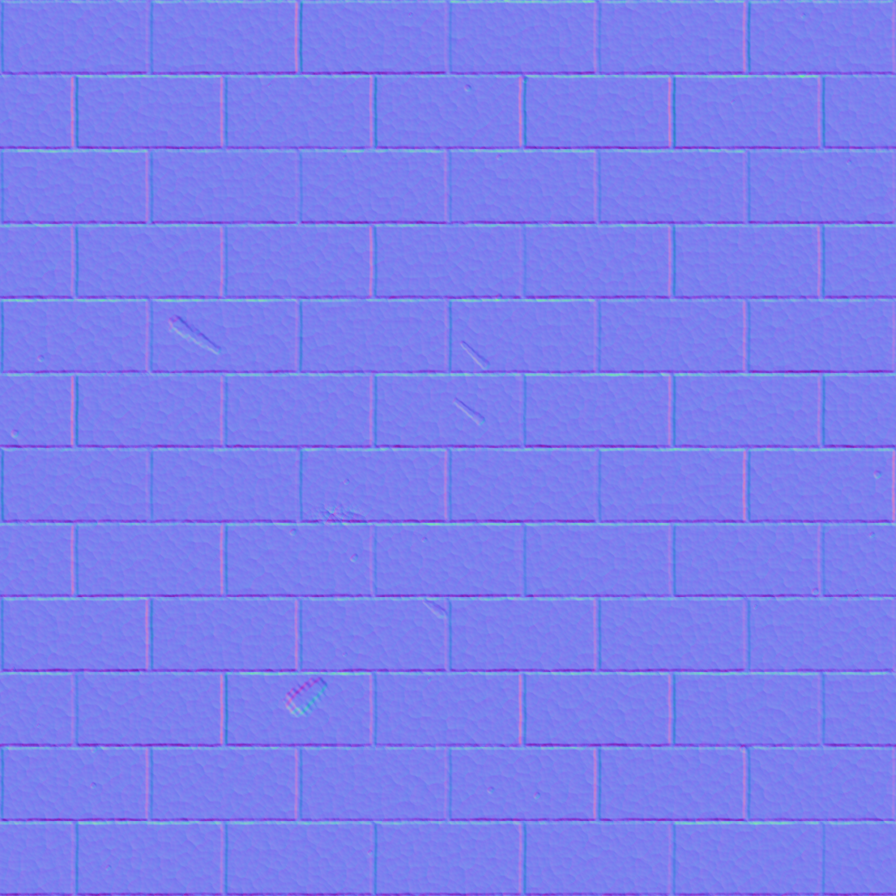
Reproduce this texture map procedurally as a three.js fragment shader.

```glsl
// Tangent-space normal map of a running-bond block wall with worn joints, grain and gouges.
varying vec2 vUv;

const vec2  GRID         = vec2(6.0, 12.0);          // blocks across and up
const vec3  FLAT_COLOR   = vec3(0.487, 0.502, 0.938);
const vec2  EDGE_INSET   = vec2(0.0027, 0.0019);     // block edge to joint centre
const vec2  EDGE_WIDTH   = vec2(0.0030, 0.0029);     // half width of the bevel line
const vec2  EDGE_SLOPE   = vec2(0.30, 0.33);
const float EDGE_WOBBLE  = 0.0005;
const float SLOPE_SHADE  = 1.7;                      // loss of blue on steep slopes
const float GRAIN_COARSE = 96.0;
const float GRAIN_FINE   = 210.0;
const float GRAIN_SLOPE  = 0.024;
const float PIT_CELLS    = 14.0;
const float PIT_CHANCE   = 0.16;
const float GOUGE_DEPTH  = 0.075;                    // depth relative to radius
const float SAMPLE_STEP  = 0.0012;

float hash(vec2 p) {
  return fract(sin(dot(p, vec2(127.1, 311.7))) * 43758.55);
}

vec2 hash2(vec2 p) {
  return vec2(hash(p), hash(p + 37.3));
}

// Squared distance to the nearest feature point, tiling over the canvas
float cellular(vec2 uv, float cells) {
  vec2 p = uv * cells, cell = floor(p), f = p - cell;
  float nearest = 2.0;
  for (int y = -1; y <= 1; y++)
    for (int x = -1; x <= 1; x++) {
      vec2 o = vec2(float(x), float(y));
      vec2 d = o + hash2(mod(cell + o, cells)) - f;
      nearest = min(nearest, dot(d, d));
    }
  return nearest;
}

float ripple(float t, float phase) {
  return 0.5 * sin(t * 75.4 + phase) + 0.3 * sin(t * 188.5 + phase * 2.3)
       + 0.2 * sin(t * 427.3 + phase * 4.1);
}

float line(float d, float halfWidth) {
  return 1.0 - smoothstep(0.0, halfWidth, abs(d));
}

// Tapered hollow from a (radius.x) to b (radius.y)
float gouge(vec2 p, vec2 a, vec2 b, vec2 radius) {
  vec2 ab = b - a;
  float t = clamp(dot(p - a, ab) / dot(ab, ab), 0.0, 1.0);
  float r = mix(radius.x, radius.y, t);
  float d = length(p - a - ab * t) + 0.12 * r * sin(p.x * 620.0) * sin(p.y * 540.0);
  return GOUGE_DEPTH * r * (1.0 - smoothstep(0.25 * r, r, d));
}

float pits(vec2 uv) {
  vec2 cell = floor(uv * PIT_CELLS);
  vec2 center = (cell + mix(vec2(0.2), vec2(0.8), hash2(cell + 5.7))) / PIT_CELLS;
  float r = mix(0.002, 0.005, hash(cell + 2.9));
  return step(hash(cell + 8.1), PIT_CHANCE) * gouge(uv, center, center + 0.001, vec2(r));
}

float surfaceHeight(vec2 uv, float roughness) {
  float grain = cellular(uv, GRAIN_COARSE) / GRAIN_COARSE
              + cellular(uv, GRAIN_FINE) / GRAIN_FINE;
  float wear = pits(uv);
  wear += gouge(uv, vec2(0.197, 0.638), vec2(0.243, 0.609), vec2(0.011, 0.005));
  wear += gouge(uv, vec2(0.517, 0.616), vec2(0.542, 0.592), vec2(0.004, 0.006));
  wear += gouge(uv, vec2(0.509, 0.552), vec2(0.536, 0.531), vec2(0.004, 0.006));
  wear += gouge(uv, vec2(0.334, 0.217), vec2(0.354, 0.233), vec2(0.018, 0.013));
  wear += gouge(uv, vec2(0.475, 0.329), vec2(0.494, 0.315), vec2(0.004, 0.007));
  return GRAIN_SLOPE * roughness * grain - wear;
}

void main() {
  // Block cell: even rows are shifted by half a block
  float row = floor(vUv.y * GRID.y);
  vec2 q = vec2(vUv.x * GRID.x + 0.5 * mod(row + 1.0, 2.0), vUv.y * GRID.y);
  vec2 id = vec2(mod(floor(q.x), GRID.x), row);
  vec2 nextId = vec2(mod(id.x + 1.0, GRID.x), row);
  vec2 low = fract(q) / GRID, high = (1.0 - fract(q)) / GRID;
  vec2 border = min(low, high);

  // Bevels: each edge has its own strength and a wavering line
  vec2 waver = EDGE_WOBBLE * vec2(ripple(vUv.y, row), ripple(vUv.x, row * 1.7));
  vec2 lowLine = low - EDGE_INSET + waver;
  vec2 highLine = high - EDGE_INSET - waver;
  float left = mix(0.25, 1.0, 0.5 * (hash(id) + hash(id + 19.4)));
  float right = mix(0.15, 1.0, hash(nextId));
  float bottom = mix(0.6, 1.0, hash(id + 51.2)) * (0.85 + 0.25 * ripple(vUv.x, row * 3.1));
  float top = mix(0.35, 0.95, hash(id + 73.8)) * (0.85 + 0.3 * ripple(vUv.x, row * 5.3));
  vec2 bevel = vec2(
    right * line(highLine.x, EDGE_WIDTH.x) - left * line(lowLine.x, EDGE_WIDTH.x),
    top * line(highLine.y, EDGE_WIDTH.y) - bottom * line(lowLine.y, EDGE_WIDTH.y));
  bevel *= EDGE_SLOPE * smoothstep(vec2(0.0), vec2(0.005), border.yx);

  // Rougher grain at the mortar and in one crumbled patch
  float crumble = line(length((vUv - vec2(0.375, 0.426)) * vec2(0.4, 1.0)), 0.018);
  float roughness = 1.0 + 1.3 * line(border.y, 0.006) + 3.0 * crumble;

  // Slope of the surface by central differences
  vec2 e = vec2(SAMPLE_STEP, 0.0);
  vec2 slope = vec2(
    surfaceHeight(vUv - e.xy, roughness) - surfaceHeight(vUv + e.xy, roughness),
    surfaceHeight(vUv - e.yx, roughness) - surfaceHeight(vUv + e.yx, roughness));
  slope = slope / (2.0 * SAMPLE_STEP) + bevel;

  gl_FragColor = vec4(FLAT_COLOR + vec3(slope, -SLOPE_SHADE * dot(slope, slope)), 1.0);
}
```
